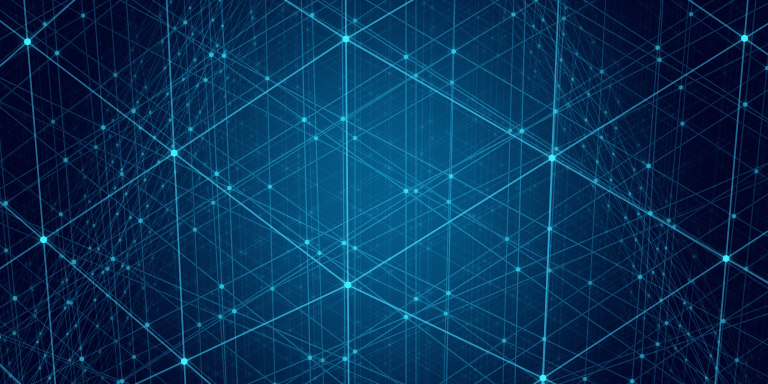
Reproduce this background procedurally as a WebGL 2 fragment shader.

```glsl
#version 300 es
precision highp float;
// Luminous triangular meshes over a deep blue radial glow.
// Each mesh is a lattice on a tilted plane: a homography maps lattice to canvas,
// its inverse gives the distance to the nearest strand and node.
uniform vec2 u_resolution;
out vec4 fragColor;

const vec2 CANVAS = vec2(768.0, 384.0); // design units, y pointing down

float hash(vec2 p) {
    vec3 q = fract(vec3(p.xyx) * 0.1031);
    q += dot(q, q.yzx + 33.33);
    return fract((q.x + q.y) * q.z);
}

// Plane through origin c; u and v are lattice steps, tilt is the depth change per step.
mat3 plane(vec2 c, vec2 u, vec2 v, vec2 tilt) {
    return mat3(u + c * tilt.x, tilt.x, v + c * tilt.y, tilt.y, c, 1.0);
}

float coverage(float dist, float radius, float px) {
    return clamp((radius - dist) / px + 0.5, 0.0, 1.0);
}

// Antialiased strand whose coordinate f is a whole number
float strand(float f, float width, float px) {
    float dist = abs(f - round(f)) / max(length(vec2(dFdx(f), dFdy(f))), 1e-5);
    return coverage(dist * px, width * 0.5, px);
}

// x: strands, y: nodes
vec2 mesh(vec2 p, mat3 toCanvas, float width, float radius, float px) {
    vec3 h = inverse(toCanvas) * vec3(p, 1.0);
    vec2 uv = h.xy / h.z;
    float lines = max(strand(uv.x, width, px),
        max(strand(uv.y - 0.5 * uv.x, width, px), strand(uv.y + 0.5 * uv.x, width, px)));
    float i = round(uv.x);
    vec2 cell = vec2(i, round(uv.y - 0.5 * i) + 0.5 * i);
    vec3 node = toCanvas * vec3(cell, 1.0);
    float dist = length(p - node.xy / node.z);
    float dots = coverage(dist, radius, px) + 0.22 * exp(-dist * dist / (radius * radius * 4.0));
    return vec2(lines, dots * (0.65 + 0.35 * hash(cell + 50.0)));
}

void main() {
    vec2 p = gl_FragCoord.xy / u_resolution * CANVAS;
    p.y = CANVAS.y - p.y;
    float px = CANVAS.x / u_resolution.x;

    // Radial glow on navy
    float d = length((p - vec2(385.0, 190.0)) / vec2(335.0, 345.0));
    float glow = smoothstep(1.03, 0.0, d);
    vec3 col = mix(vec3(0.005, 0.016, 0.145), vec3(0.015, 0.36, 0.54), glow);
    vec3 lineColor = vec3(0.16, 0.69, 0.86);
    vec3 nodeColor = vec3(0.2, 0.88, 0.98);

    // Far meshes shrinking towards the centre, tilted alternately left and right
    vec2 far = vec2(0.0);
    for (int i = 0; i < 7; i++) {
        float n = float(i);
        float side = mod(n, 2.0) * 2.0 - 1.0;
        float size = 82.0 * pow(0.86, n);
        vec2 c = vec2(375.0, 190.0) + 60.0 * (vec2(hash(vec2(n, 3.0)), hash(vec2(n, 8.0))) - 0.5);
        mat3 m = plane(c, vec2(size, 0.0), vec2(0.0, size * 1.13), vec2(0.04 * side, 0.025) * size / 82.0);
        far += mesh(p, m, 0.9, 1.2, px) * vec2(0.24, 0.45) * pow(0.85, n);
    }
    col = mix(col, lineColor, min(far.x, 0.6) * (0.22 + 0.45 * glow));
    col = mix(col, nodeColor, min(far.y, 0.8) * (0.12 + 0.55 * glow));

    // Steep bundles of strands, one down each side
    vec2 folded = vec2(abs(p.x - 378.0), p.y);
    float offset = folded.x - 158.0 - 0.46 * p.y;
    float band = exp(-pow(offset / (p.x < 378.0 ? 58.0 : 36.0), 2.0));
    for (int i = 0; i < 2; i++) {
        float n = float(i);
        mat3 m = plane(vec2(158.0 + 7.0 * n, 20.0 * n), vec2(15.0 + 4.0 * n, 4.0),
            vec2(25.0 + 5.0 * n, 60.0), vec2(0.0, 0.012 * n));
        vec2 bundle = mesh(folded, m, 0.9, 1.4, px) * band;
        col = mix(col, lineColor, 0.24 * bundle.x);
        col = mix(col, nodeColor, 0.5 * min(bundle.y, 1.0));
    }

    // Four middle meshes crossing behind the front one
    vec2 mid = mesh(p, plane(vec2(406.0, 191.0), vec2(106.7, 9.7), vec2(0.0, 129.9),
        vec2(-0.0635, 0.031)), 1.2, 2.3, px);
    mid = max(mid, mesh(p, plane(vec2(344.0, 243.0), vec2(108.8, -7.5), vec2(1.0, 119.9),
        vec2(0.029, 0.034)), 1.2, 2.2, px));
    mid = max(mid, 0.8 * mesh(p, plane(vec2(416.0, 191.0), vec2(95.3, -5.5), vec2(0.0, 111.5),
        vec2(0.03, 0.034)), 1.1, 2.0, px));
    mid = max(mid, 0.8 * mesh(p, plane(vec2(355.0, 138.0), vec2(90.6, 4.9), vec2(0.0, 113.6),
        vec2(-0.05, 0.032)), 1.1, 2.0, px));
    col = mix(col, lineColor, mid.x * (0.25 + 0.35 * glow));
    col = mix(col, nodeColor, min(mid.y, 1.0) * (0.6 + 0.35 * glow));

    // Front mesh, folded along a vertical crease so both wings recede
    bool left = p.x < 346.0 + 0.008 * (p.y - 39.0);
    vec2 origin = vec2(346.0, 39.0);
    mat3 wing = left
        ? plane(origin, vec2(200.0, -1.7), vec2(2.0, 260.7), vec2(-0.128, 0.06))
        : plane(origin, vec2(224.0, -0.4), vec2(2.0, 260.7), vec2(0.062, 0.06));
    vec2 front = mesh(p, wing, 1.7, 3.3, px);
    col = mix(col, vec3(0.24, 0.79, 0.94), front.x * (0.5 + 0.35 * glow));
    col = mix(col, vec3(0.24, 0.94, 1.0), min(front.y * 1.25, 1.0));

    fragColor = vec4(col, 1.0);
}
```
